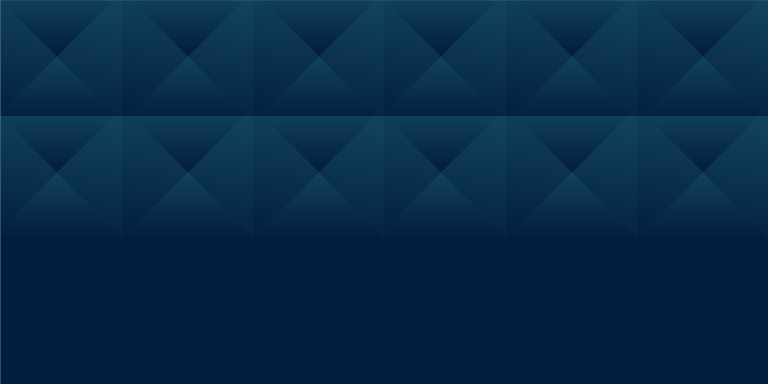
Write a WebGL 1 fragment shader that draws this background.

```glsl
precision highp float;

uniform vec2 u_resolution;

const vec3 NAVY = vec3(0.010, 0.112, 0.253);
const vec3 TEAL = vec3(0.068, 0.262, 0.362);
const vec3 RIM = vec3(0.36, 0.50, 0.58);

const float TILE_SIZE = 0.341;
const float ROW_STEP = 0.302;
const vec2 FIRST_CENTER = vec2(0.1484, 0.147);

// Soft step across one pixel
float edge(float d, float pixel) {
  return smoothstep(-0.5 * pixel, 0.5 * pixel, d);
}

// Teal amount of a four-sided pyramid; q spans -0.5 to 0.5, y downward
float pyramid(vec2 q, float pixel) {
  float side = 0.57 - 0.92 * q.y + 0.15 * q.x;
  float upper = -2.1 * q.y;
  float lower = 1.0 - 2.0 * q.y;
  float shade = mix(side, upper, edge(-q.y - abs(q.x), pixel));
  shade = mix(shade, lower, edge(q.y - abs(q.x), pixel));
  return clamp(shade, 0.02, 1.0);
}

// Coverage of a tile that starts at the given top
float tileMask(vec2 q, float y, float top, float pixel) {
  float tilePixel = pixel / TILE_SIZE;
  float columns = edge(0.5 + 0.5 * tilePixel - abs(q.x), tilePixel);
  float rows = edge(y - top, pixel) * edge(0.5 - q.y, tilePixel);
  return columns * rows;
}

void main() {
  vec2 p = gl_FragCoord.xy / u_resolution.y;
  p.y = 1.0 - p.y;
  float pixel = 1.0 / u_resolution.y;
  vec2 group = vec2(fract(p.x), p.y);
  vec3 color = NAVY;

  // Two overlapping rows of three tiles, repeated sideways
  for (int row = 0; row < 2; row++) {
    for (int column = 0; column < 3; column++) {
      vec2 offset = vec2(float(column) * TILE_SIZE, float(row) * ROW_STEP);
      vec2 q = (group - FIRST_CENTER - offset) / TILE_SIZE;
      vec3 facet = mix(NAVY, TEAL, pyramid(q, pixel / TILE_SIZE));
      color = mix(color, facet, tileMask(q, p.y, offset.y, pixel));
    }
  }

  // Thin pale rim along the left and top
  float rim = max(1.0 - edge(p.x - 0.0026, pixel),
                  0.5 - 0.5 * edge(p.y - 0.0026, pixel));
  color = mix(color, RIM, 0.5 * rim);

  gl_FragColor = vec4(color, 1.0);
}
```
